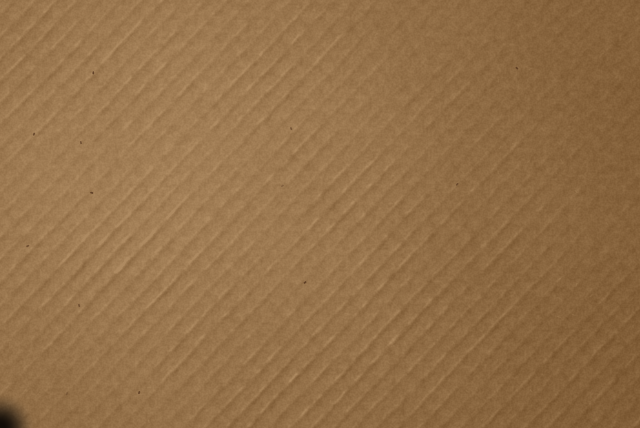
Reproduce this texture procedurally as a Shadertoy shader.

```glsl
// Corrugated brown cardboard lit from the upper left: diagonal flutes show through
// the paper as thin broken crests with soft creases beside them. Gradient noise
// adds mottling, grain and wear; hashed cells scatter fibres and a few dark specks.

// Lengths are fractions of the canvas height.
const float FLUTE_PERIOD = 0.0362;
const float FLUTE_ANGLE  = 0.81;    // radians above horizontal
const float FLUTE_WAVER  = 0.12;    // in periods
const float CREST_WIDTH  = 0.10;    // in periods
const float CREASE_WIDTH = 0.15;    // in periods
const float FLUTE_RELIEF = 0.25;
const float MOTTLE_DEPTH = 0.27;
const float GRAIN_DEPTH  = 0.34;
const vec2  LIGHT_CENTRE = vec2(0.36, 0.63);
const float LIGHT_FALLOFF = 1.05;
const float CORNER_RADIUS = 0.085;

const vec3 KRAFT_DARK  = vec3(0.45, 0.313, 0.167);
const vec3 KRAFT_LIGHT = vec3(0.637, 0.497, 0.338);
const vec3 FIBRE_PALE  = vec3(0.72, 0.59, 0.42);
const vec3 SPECK_BROWN = vec3(0.29, 0.17, 0.09);
const vec3 CORNER_DARK = vec3(0.07, 0.05, 0.03);

vec2 hash22(vec2 p) {
    vec3 q = fract(p.xyx * vec3(0.1031, 0.1030, 0.0973));
    q += dot(q, q.yzx + 33.33);
    return fract((q.xx + q.yz) * q.zy);
}

float cornerSlope(vec2 cell, vec2 offset) {
    float angle = 6.2832 * hash22(cell).x;
    return dot(vec2(cos(angle), sin(angle)), offset);
}

// Gradient noise, roughly -0.7 to 0.7
float noise(vec2 p) {
    vec2 i = floor(p), f = p - i;
    vec2 w = f * f * f * (f * (f * 6.0 - 15.0) + 10.0);
    vec2 e = vec2(1.0, 0.0);
    return mix(mix(cornerSlope(i, f), cornerSlope(i + e, f - e), w.x),
               mix(cornerSlope(i + e.yx, f - e.yx), cornerSlope(i + 1.0, f - 1.0), w.x), w.y);
}

float bump(float x, float width) {
    return exp(-x * x / (width * width));
}

// Relief of the flutes; q runs across (x) and along (y) them
float flutes(vec2 q) {
    float u = q.x / FLUTE_PERIOD + FLUTE_WAVER * noise(q * vec2(9.0, 5.0))
            + 0.5 * FLUTE_WAVER * noise(q * 38.0 + 7.0);
    float id = floor(u), x = u - id - 0.5;
    float strength = 0.65 + 0.7 * hash22(vec2(id, 7.0)).x;
    float crestWear = smoothstep(-0.45, 0.45, noise(vec2(id * 3.7, q.y * 26.0))
                                            + 0.5 * noise(vec2(id * 5.3, q.y * 70.0)));
    float creaseWear = 0.85 + 0.9 * noise(vec2(id * 4.1 + 50.0, q.y * 22.0));
    float crest = 1.25 * bump(x, CREST_WIDTH) * crestWear;
    float crease = 0.60 * bump(x - 0.2, CREASE_WIDTH) * creaseWear;
    return strength * (crest - crease) + 0.16 * cos(6.2832 * (x + 0.22));
}

// Coverage of short soft random strokes, at most one in each grid cell
float strokes(vec2 p, float density, float chance, float len, float width, float seed) {
    vec2 cell = floor(p * density);
    vec2 place = hash22(cell + seed), kind = hash22(cell + seed + 41.0);
    vec2 d = p - (cell + 0.25 + 0.5 * place) / density;
    float angle = 6.2832 * kind.y;
    vec2 dir = vec2(cos(angle), sin(angle));
    float dist = length(d - dir * clamp(dot(d, dir), -0.5 * len, 0.5 * len));
    float cover = 1.0 - smoothstep(0.3 * width, width + 0.7 / iResolution.y, dist);
    return cover * step(kind.x, chance) * (0.4 + 0.6 * place.x);
}

void mainImage(out vec4 fragColor, in vec2 fragCoord) {
    vec2 p = fragCoord / iResolution.y;
    vec2 along = vec2(cos(FLUTE_ANGLE), sin(FLUTE_ANGLE));
    vec2 q = vec2(dot(p, vec2(along.y, -along.x)), dot(p, along));

    // Broad light, with slow unevenness
    vec2 away = p - LIGHT_CENTRE;
    float tone = 0.11 + 0.86 * exp(-LIGHT_FALLOFF * dot(away, away));
    tone += 0.10 * noise(p * 3.0 + 5.0);

    // Flutes fade toward the upper right and lower left
    float fade = 1.0 - 0.65 * smoothstep(0.8, 1.5, q.y);
    fade *= 0.40 + 0.60 * smoothstep(0.05, 0.45, q.y);
    fade *= 0.9 + 0.8 * noise(p * 4.0 + 19.0);
    tone += FLUTE_RELIEF * fade * flutes(q);

    // Blotchy pulp and fine paper grain
    float mottle = 0.55 * noise(p * 42.0) + 0.45 * noise(q * vec2(85.0, 60.0) + 31.0);
    float grain = 0.5 * noise(p * 130.0) + 0.5 * noise(p * 235.0 + 13.0);
    tone += MOTTLE_DEPTH * mottle + GRAIN_DEPTH * grain;
    vec3 color = mix(KRAFT_DARK, KRAFT_LIGHT, clamp(tone, -0.1, 1.25));

    // Pale fibres and sparse dark specks
    color = mix(color, FIBRE_PALE, 0.20 * strokes(p, 28.0, 0.18, 0.006, 0.0010, 3.0));
    color = mix(color, SPECK_BROWN, 0.75 * strokes(p, 8.0, 0.08, 0.003, 0.0018, 83.0));

    // Shadowed lower left corner
    float shadow = 1.0 - smoothstep(0.1 * CORNER_RADIUS, CORNER_RADIUS, length(p));
    color = mix(color, CORNER_DARK, shadow);

    fragColor = vec4(color, 1.0);
}
```
